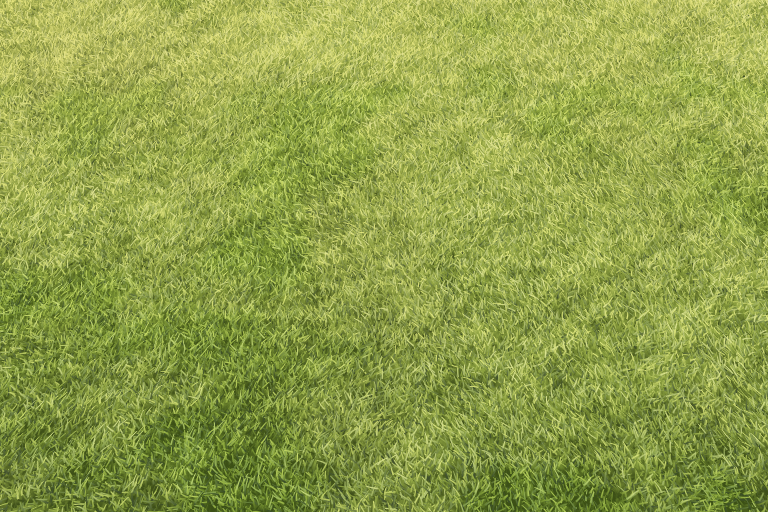
This texture is drawn by a Shadertoy shader. Its source:

```glsl
#define LAYERS 10
#define CELL 0.0205
#define BLADE_LENGTH 0.030
#define BLADE_WIDTH 0.0020
#define PERSPECTIVE 0.8
#define CONTRAST 0.82
#define LEAN_SPREAD 2.0
#define BRIGHTNESS 0.64
#define SHADE vec3(0.25, 0.31, 0.10)
#define LEAF vec3(0.555, 0.63, 0.26)
#define SUNLIT vec3(0.82, 0.85, 0.47)
#define STRAW vec3(0.75, 0.73, 0.42)

float hash(vec2 p) {
    return fract(sin(dot(p, vec2(127.1, 311.7))) * 43758.5453);
}

float noise(vec2 p) {
    vec2 i = floor(p), f = fract(p);
    f = f * f * (3.0 - 2.0 * f);
    return mix(mix(hash(i), hash(i + vec2(1, 0)), f.x),
               mix(hash(i + vec2(0, 1)), hash(i + vec2(1, 1)), f.x), f.y);
}

float fbm(vec2 p) {
    float sum = 0.0, amp = 0.5;
    for (int i = 0; i < 4; i++) {
        sum += amp * noise(p);
        p = p * 2.1 + 17.3;
        amp *= 0.5;
    }
    return sum / 0.9375;
}

// Shadow to sunlight ramp
vec3 grassColor(float tone) {
    tone = clamp(tone, 0.0, 1.1);
    return tone < 0.5 ? mix(SHADE, LEAF, tone * 2.0)
                      : mix(LEAF, SUNLIT, tone * 2.0 - 1.0);
}

// Coverage of one tapered, bent blade in x, position along it in y
vec2 blade(vec2 d, float angle, float len, float bend, float pixel) {
    vec2 dir = vec2(sin(angle), cos(angle));
    float along = dot(d, dir) / len + 0.5;
    float across = dot(d, vec2(dir.y, -dir.x)) - bend * len * (along * along - 0.3);
    float halfWidth = BLADE_WIDTH * (1.0 - 0.65 * along);
    float cover = clamp((halfWidth - abs(across)) / pixel + 0.5, 0.0, 1.0);
    float ends = smoothstep(0.0, 0.12, along) * smoothstep(1.0, 0.88, along);
    return vec2(cover * ends, along);
}

void mainImage(out vec4 fragColor, in vec2 fragCoord) {
    vec2 uv = fragCoord / iResolution.xy;
    vec2 p = fragCoord / iResolution.y;
    float center = 0.5 * iResolution.x / iResolution.y;

    // Ground plane: features shrink towards the top
    float scale = 1.0 + PERSPECTIVE * p.y;
    vec2 ground = vec2((p.x - center) * scale, p.y + 0.5 * PERSPECTIVE * p.y * p.y);
    float pixel = scale / iResolution.y;

    // Broad light, clumps and dry areas
    float patches = fbm(ground * vec2(3.0, 4.0) + 5.0) - 0.5;
    float tufts = fbm(ground * vec2(17.0, 22.0) + 31.0) - 0.5;
    float light = BRIGHTNESS + 0.42 * (uv.y - 0.5) + 0.36 * patches + 0.36 * tufts;
    float dry = smoothstep(0.5, 0.75, fbm(ground * 3.7 + 52.0)) * 0.2;
    dry += 0.45 * smoothstep(0.45, 0.0, length((uv - vec2(0.08, 0.9)) * vec2(1.0, 1.4)));
    float lush = smoothstep(0.0, 0.22, -patches);

    // Common lean of neighbouring blades
    float lean = PERSPECTIVE * (p.x - center) / scale - 0.15;
    lean += 1.3 * (noise(ground * 6.0 + 9.0) - 0.5);

    // Thatch between the blades
    float thatch = noise(ground * vec2(170.0, 110.0));
    vec3 col = grassColor(light - 0.45 + 0.35 * thatch);

    // Blades, from deep to top layers and from far to near
    for (int layer = 0; layer < LAYERS; layer++) {
        float height = float(layer) / float(LAYERS - 1);
        vec2 q = ground / CELL + float(layer) * vec2(7.37, 3.71);
        vec2 cell = floor(q);
        for (int j = 1; j >= -1; j--) {
            for (int i = -1; i <= 1; i++) {
                vec2 id = cell + vec2(i, j);
                vec2 seed = id + float(layer) * 13.7;
                vec2 root = id + vec2(hash(seed), hash(seed + 41.3));
                float pick = hash(seed + 73.1);
                float angle = lean + LEAN_SPREAD * (hash(seed + 19.9) - 0.5);
                float len = BLADE_LENGTH * mix(0.5, 1.0, pick);
                float bend = 0.6 * (hash(seed + 57.7) - 0.5);
                vec2 b = blade((q - root) * CELL, angle, len, bend, pixel);

                float tone = light + CONTRAST * (hash(seed + 88.2) - 0.5);
                tone += 0.35 * (height - 0.66) + 0.3 * (b.y - 0.5);
                vec3 tint = grassColor(tone);
                tint.b += 0.08 * smoothstep(0.6, 0.75, pick);
                col = mix(col, tint, b.x);
            }
        }
    }

    // Hue shifts: straw where dry, deeper green where lush, warmer far away
    float luma = dot(col, vec3(0.3, 0.6, 0.1));
    col = mix(col, STRAW * luma / 0.7, dry * 0.5);
    col *= mix(vec3(1.0), vec3(0.95, 1.0, 0.88), lush);
    col *= mix(vec3(0.985, 1.01, 0.97), vec3(1.02, 1.0, 0.96), uv.y);
    fragColor = vec4(clamp(col, 0.0, 1.0), 1.0);
}
```
